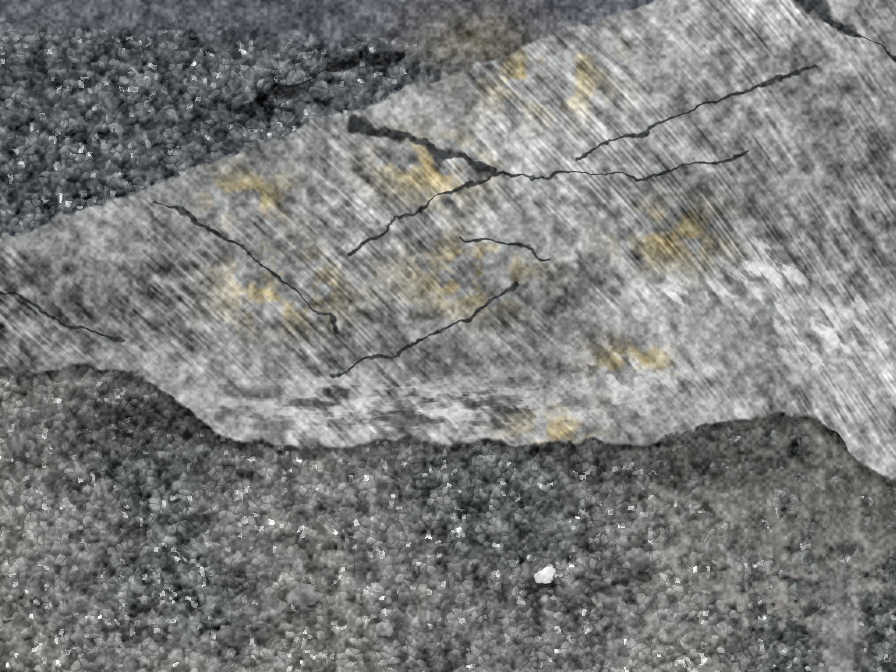
Reproduce this texture procedurally as a WebGL 2 fragment shader.

```glsl
#version 300 es
precision highp float;
// Draws a pale, streaked and cracked rock slab lying between two beds of dark rubble.
uniform vec2 u_resolution;
out vec4 fragColor;

float hash(vec2 p) { return fract(sin(dot(p, vec2(127.1, 311.7))) * 43758.5); }

float noise(vec2 p) {
  vec2 i = floor(p), f = fract(p);
  f = f * f * (3. - 2. * f);
  return mix(mix(hash(i), hash(i + vec2(1, 0)), f.x),
             mix(hash(i + vec2(0, 1)), hash(i + 1.), f.x), f.y);
}

float fbm(vec2 p) {
  float sum = 0., amp = .5;
  for (int i = 0; i < 5; i++) {
    sum += amp * noise(p);
    p = mat2(1.6, 1.2, -1.2, 1.6) * p + 7.3;
    amp *= .5;
  }
  return sum;
}

// Soft elliptical spot
float blob(vec2 p, vec2 center, vec2 radius) {
  vec2 q = (p - center) / radius;
  return exp(-dot(q, q));
}

float segment(vec2 p, vec2 a, vec2 b) {
  vec2 d = b - a;
  return length(p - a - d * clamp(dot(p - a, d) / dot(d, d), 0., 1.));
}

// Ragged, broken fissure through three points
float crack(vec2 p, vec2 a, vec2 b, vec2 c, float width) {
  float w = width * max(2.3 * noise(p * 34.) - .35, 0.);
  return 1. - smoothstep(w * .4, w + .002, min(segment(p, a, b), segment(p, b, c)));
}

// Cellular stones: signed brightness, lit from above, dark in the gaps
float pebbles(vec2 p) {
  vec2 cell = floor(p), offset, id;
  float near = 9., next = 9.;
  for (int y = -1; y <= 1; y++)
    for (int x = -1; x <= 1; x++) {
      vec2 c = cell + vec2(x, y);
      vec2 d = p - c - vec2(hash(c), hash(c + 19.7));
      float r = length(d);
      if (r < near) { next = near; near = r; offset = d; id = c; }
      else next = min(next, r);
    }
  float gap = smoothstep(0., .3, next - near);
  return (hash(id + 5.1) - .28 + offset.y * .5 - offset.x * .2) * gap - .22;
}

vec3 rubble(vec2 p, float upper) {
  vec2 q = p + .016 * vec2(fbm(p * 60.), fbm(p * 60. + 9.));
  float sandy = smoothstep(.36, .62, fbm(p * 4. + 2.));
  vec3 tone = mix(mix(vec3(.39, .4, .4), vec3(.48, .48, .47), sandy), vec3(.34, .355, .37), upper);
  tone += .12 * pebbles(q * 38.) * (1.2 - sandy) + .24 * pebbles(q * 90.) + .5 * (fbm(p * 65.) - .48);
  return tone + .55 * smoothstep(.9, 1., hash(floor(q * 140.))) * noise(p * 210.);
}

vec3 slab(vec2 p) {
  // Slanted scratches, steeper toward the right
  float angle = .78 + .15 * smoothstep(.8, 1.3, p.x) + .1 * (noise(p * 3.) - .5);
  vec2 s = mat2(cos(angle), sin(angle), -sin(angle), cos(angle)) * p;
  float scratch = noise(s * vec2(20, 150)) * .5 + noise(s * vec2(45, 290)) * .5;
  vec3 col = vec3(.55, .555, .555) + .4 * (fbm(p * vec2(6, 9) + 4.) - .48) + .55 * (fbm(p * 60.) - .48);
  col += (scratch - .5) * mix(.12, .5, smoothstep(.35, .6, fbm(p * 8. + 11.)));
  col += .08 * blob(p, vec2(.98, .86), vec2(.3, .11)) - .1 * blob(p, vec2(.1, .54), vec2(.22, .15));
  col -= .09 * blob(p, vec2(1.2, .75), vec2(.16, .1));
  // Ochre stains
  vec3 stains[8] = vec3[8](vec3(.64, .75, .05), vec3(.81, .89, .06), vec3(.37, .71, .04), vec3(.42, .57, .06),
    vec3(.82, .355, .04), vec3(1, .65, .05), vec3(.94, .46, .04), vec3(.7, .59, .06));
  float ochre = 0.;
  for (int i = 0; i < 8; i++) ochre += blob(p, stains[i].xy, stains[i].z * vec2(1.5, .9));
  col *= mix(vec3(1), vec3(1.16, 1.06, .8), min(ochre, 1.) * smoothstep(.4, .58, fbm(p * 30.)));
  // White mineral crust, and level bands near the foot
  float crust = blob(p, vec2(1.24, .5), vec2(.1, .07)) + blob(p, vec2(1.01, .565), vec2(.08, .03))
    + blob(p, vec2(1.14, .6), vec2(.06)) + .8 * blob(p, vec2(.94, .44), vec2(.12, .07));
  col = mix(col, vec3(.88), min(crust, 1.) * smoothstep(.46, .6, fbm(s * vec2(35, 60))));
  float foot = blob(p, vec2(.6, .395), vec2(.3, .045)), bands = fbm(p * vec2(20, 65));
  col = mix(col, vec3(.85), .9 * foot * smoothstep(.49, .62, bands));
  return mix(col, vec3(.27), .8 * foot * (1. - smoothstep(.33, .46, bands)));
}

void main() {
  vec2 p = gl_FragCoord.xy / u_resolution.y;
  vec2 w = p + .034 * (vec2(fbm(p * 26.), fbm(p * 26. + 31.)) - .48);
  float top = .644 + .37 * w.x - w.y, upper = step(.55, p.y), rough = fbm(p * 55.) - .48;
  float bottom = w.y - .453 + .11 * smoothstep(.18, .36, w.x)
    - .035 * smoothstep(.95, 1.1, w.x) + .09 * smoothstep(1.2, 1.33, w.x);

  // Rubble, smooth upper ground, ledges and lower bedrock
  vec3 col = rubble(p, upper);
  col = mix(col, vec3(.37, .38, .41) + .4 * rough, .8 * smoothstep(.94, .99, w.y + .05 * w.x));
  col = mix(col, vec3(.43, .41, .37) + .8 * rough, blob(w, vec2(.71, .94), vec2(.09, .045)));
  col = mix(col, vec3(.42, .41, .39) + .7 * rough,
    .8 * smoothstep(1.04, 1.2, w.x + rough) * smoothstep(.1, .2, w.y + rough * .5) * (1. - upper));
  col = mix(col, vec3(.55) + .4 * rough, .85 * blob(w, vec2(1.25, .06), vec2(.035, .1)));
  col *= 1. - .6 * crack(w, vec2(.35, .835), vec2(.47, .887), vec2(.6, .92), .014);
  col *= 1. - .35 * blob(w, vec2(.2, .37), vec2(.18, .05)) - .4 * blob(w, vec2(1.05, .31), vec2(.14, .04));
  col *= 1. - .4 * (1. - upper) * smoothstep(-.03, 0., bottom);

  // Slab with its fissures
  col = mix(col, slab(p), smoothstep(-.004, .004, min(top, bottom)));
  float dark = max(crack(w, vec2(.52, .818), vec2(.634, .79), vec2(.73, .736), .01),
    crack(w, vec2(1.2, 1), vec2(1.25, .965), vec2(1.333, .913), .014));
  vec2 path[21] = vec2[21](vec2(.75, .74), vec2(.61, .69), vec2(.52, .62), vec2(.75, .74), vec2(.94, .735), vec2(1.11, .775),
    vec2(.85, .766), vec2(.97, .81), vec2(1.215, .905), vec2(.69, .644), vec2(.76, .64), vec2(.825, .62),
    vec2(.76, .575), vec2(.69, .52), vec2(.49, .436), vec2(0, .575), vec2(.09, .52), vec2(.19, .5),
    vec2(.226, .696), vec2(.365, .635), vec2(.5, .514));
  for (int i = 0; i < 21; i += 3) dark = max(dark, crack(w, path[i], path[i + 1], path[i + 2], .0022));
  col = mix(col, vec3(.13, .14, .15), .8 * dark);

  // Loose stones: centre, radius, brightness
  vec4 stones[6] = vec4[6](vec4(.026, .337, .023, .4), vec4(.335, .057, .022, .36), vec4(.45, .11, .02, .5),
    vec4(.573, .06, .016, .6), vec4(.807, .14, .015, .84), vec4(.946, .17, .021, .45));
  for (int i = 0; i < 6; i++) {
    vec2 d = (w - stones[i].xy) / stones[i].z;
    col *= 1. - .5 * blob(d, vec2(.3, -.6), vec2(.8));
    col = mix(col, vec3(stones[i].w + .12 * d.y + .4 * rough), 1. - smoothstep(.8, .95, length(d)));
  }
  // Fine grit over everything
  col += .18 * (noise(p * 190.) - .5);
  fragColor = vec4(clamp(col, 0., 1.), 1);
}
```
